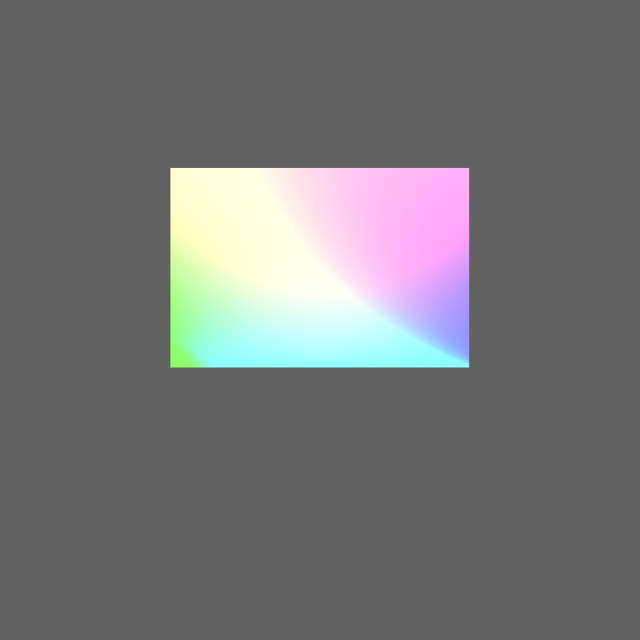
A Shadertoy shader for this background:

```glsl
// A small pastel panel of blended yellow, pink, cyan, green and violet on flat grey.

#define PANEL_MIN vec2(0.2663, 0.4258)
#define PANEL_MAX vec2(0.7331, 0.7376)
#define BACKDROP vec3(0.38)
#define CREASE_POLE vec2(0.258, 0.749)
#define CREASE_LEVEL 0.957
#define RED_FLOOR 0.55
#define RED_AXIS 0.52

// Red fades toward the bottom, and from higher up near both sides
float redLevel(vec2 uv) {
    float side = (uv.x - RED_AXIS) * (uv.x - RED_AXIS);
    float rise = min(uv.y / (0.37 + 1.25 * side), 1.0);
    return mix(RED_FLOOR, 1.0, pow(rise, 0.75 + 4.5 * side));
}

// Green is full below a hyperbolic crease and decays past it
float greenLevel(vec2 uv) {
    vec2 p = uv + CREASE_POLE;
    float past = max(p.x * p.y - CREASE_LEVEL, 0.0);
    float depth = mix(0.58, 0.36, uv.y);
    return 1.0 - depth * (1.0 - exp(-past / (0.03 + 0.6 * uv.y)));
}

// Blue is lost along the left side and in the lower left wedge
float blueLevel(vec2 uv) {
    float loss = mix(0.6, 0.18, smoothstep(0.0, 1.0, uv.y));
    loss *= exp(-uv.x / (0.02 + 0.5 * uv.y));
    float wedge = 1.0 - smoothstep(0.06, 0.16, uv.x + 0.5 * uv.y);
    return 1.0 - max(loss, 0.58 * wedge);
}

// Signed distance to an axis-aligned box
float boxDistance(vec2 p, vec2 halfSize) {
    vec2 d = abs(p) - halfSize;
    return length(max(d, 0.0)) + min(max(d.x, d.y), 0.0);
}

void mainImage(out vec4 fragColor, in vec2 fragCoord) {
    // Centred square canvas units
    vec2 p = (fragCoord - 0.5 * iResolution.xy) / iResolution.y + 0.5;
    vec2 size = PANEL_MAX - PANEL_MIN;
    vec2 uv = clamp((p - PANEL_MIN) / size, 0.0, 1.0);

    vec3 pastel = vec3(redLevel(uv), greenLevel(uv), blueLevel(uv));

    // Antialiased panel edge
    float edge = boxDistance(p - 0.5 * (PANEL_MIN + PANEL_MAX), 0.5 * size);
    float cover = clamp(0.5 - edge * iResolution.y, 0.0, 1.0);
    fragColor = vec4(mix(BACKDROP, pastel, cover), 1.0);
}
```
